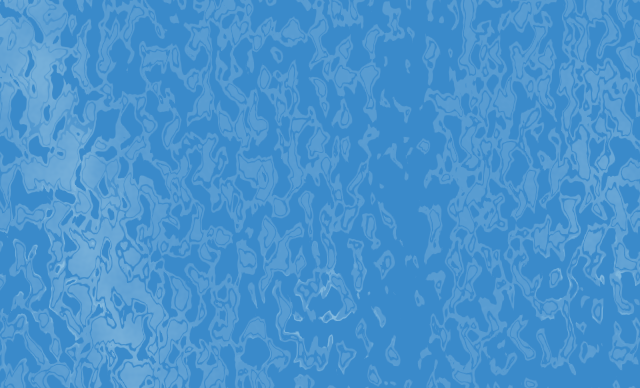
Write a Shadertoy shader that draws this texture.

```glsl
// Rippled blue glass: pale, upright, meandering islands on a flat blue ground.
// Warped gradient noise is cut at contour levels; broad bumps set the cover,
// a slanted streak adds sheen, and small slivers glint near the bottom.
#define GROUND_BLUE vec3(0.228, 0.540, 0.792)
#define RIPPLE_BLUE vec3(0.345, 0.610, 0.820)
#define SHEEN_BLUE  vec3(0.460, 0.685, 0.850)
#define GLINT_BLUE  vec3(0.580, 0.770, 0.890)
#define RIPPLE_FREQ vec2(31.0, 17.0)
#define WARP_AMOUNT 0.022
#define BASE_COVER  -0.015
#define VEIN_LEVEL  0.23
#define VEIN_WIDTH  0.040

float hash(vec2 p) {
    return fract(sin(dot(p, vec2(127.1, 311.7))) * 43758.5);
}

// Dot product of a random unit gradient with the offset from its cell corner
float corner(vec2 cell, vec2 offset) {
    float angle = 6.2832 * hash(cell);
    return dot(vec2(cos(angle), sin(angle)), offset);
}

float noise(vec2 p) {
    vec2 i = floor(p), f = p - i;
    vec2 w = f * f * f * (f * (f * 6.0 - 15.0) + 10.0);
    vec2 e = vec2(1.0, 0.0);
    float low  = mix(corner(i, f), corner(i + e, f - e), w.x);
    float high = mix(corner(i + e.yx, f - e.yx), corner(i + 1.0, f - 1.0), w.x);
    return mix(low, high, w.y);
}

// Soft bump around a centre, with its own width on each axis
float bump(vec2 p, vec2 centre, vec2 size) {
    vec2 d = (p - centre) / size;
    return exp(-dot(d, d));
}

// Mask of a level set, smoothed over about one pixel
float above(float value, float level, float soft) {
    return smoothstep(level - soft, level + soft, value);
}

void mainImage(out vec4 fragColor, in vec2 fragCoord) {
    vec2 p = fragCoord / iResolution.y;
    vec2 q = fragCoord / iResolution.xy;

    // Broad layout: slanted sheen, fuller columns and bare strips
    float streakX = 0.02 + 0.19 * (1.0 - q.y) + 0.05 * noise(q * vec2(3.0, 5.0));
    float streak = exp(-pow((q.x - streakX) / 0.085, 2.0));
    float rightPatch = bump(q, vec2(0.94, 0.52), vec2(0.09, 0.32));
    float cover = BASE_COVER + 0.24 * streak + 0.13 * rightPatch;
    cover += 0.08 * bump(q, vec2(0.36, 0.55), vec2(0.16, 0.7));
    cover += 0.10 * bump(q, vec2(0.74, 0.60), vec2(0.06, 0.6));
    cover += 0.10 * bump(q, vec2(0.93, 0.95), vec2(0.06, 0.3));
    cover -= 0.24 * bump(q, vec2(0.635, 0.6), vec2(0.055, 0.9));
    cover -= 0.14 * bump(q, vec2(0.20, 0.90), vec2(0.05, 0.2));
    cover -= 0.14 * bump(q, vec2(0.54, 0.08), vec2(0.12, 0.2));
    cover -= 0.15 * bump(q, vec2(0.92, 0.05), vec2(0.12, 0.18));
    cover += 0.16 * noise(p * vec2(6.0, 3.5) + 4.7);

    // Upright ripples, bent sideways by the warp
    vec2 warp = vec2(noise(p * vec2(15.0, 18.0)), noise(p * 13.0 + 31.0));
    vec2 s = (p + WARP_AMOUNT * warp) * RIPPLE_FREQ;
    float ripple = noise(s) + 0.30 * noise(s * 2.1 + 17.0);
    ripple += 0.07 * noise(s * 4.3 + 53.0);
    float height = ripple + cover;
    float soft = max(0.7 * fwidth(height), 0.004);

    // Islands, with dark veins following an inner contour
    float island = above(height, 0.0, soft);
    float veinWidth = VEIN_WIDTH + 0.07 * max(noise(p * 5.0 + 9.0), 0.0);
    float vein = 1.0 - above(abs(height - VEIN_LEVEL), veinWidth, soft);
    vein *= 1.0 - 0.55 * streak * smoothstep(0.3, 0.6, q.y);
    float light = island * (1.0 - vein);

    // Soft sheen and faint mottling inside the islands
    float patches = 0.75 + 0.9 * noise(p * vec2(11.0, 8.0) + 23.0);
    float sheen = clamp((streak + 0.55 * rightPatch) * patches, 0.0, 1.0);
    sheen = clamp(sheen + 0.18 * noise(p * 75.0), 0.0, 1.0);
    vec3 color = mix(GROUND_BLUE, mix(RIPPLE_BLUE, SHEEN_BLUE, sheen), light);

    // Thin glints along some island edges in the lower part
    float glintZone = bump(q, vec2(0.50, 0.18), vec2(0.11, 0.15))
                    + bump(q, vec2(0.92, 0.26), vec2(0.09, 0.15))
                    + bump(q, vec2(0.09, 0.30), vec2(0.11, 0.25));
    float rim = 1.0 - above(abs(height - 0.04), 0.035, soft);
    float chance = smoothstep(0.02, 0.22, noise(p * vec2(24.0, 30.0) + 71.0));
    color = mix(color, GLINT_BLUE, 0.8 * rim * chance * min(glintZone, 1.0));

    fragColor = vec4(color, 1.0);
}
```
